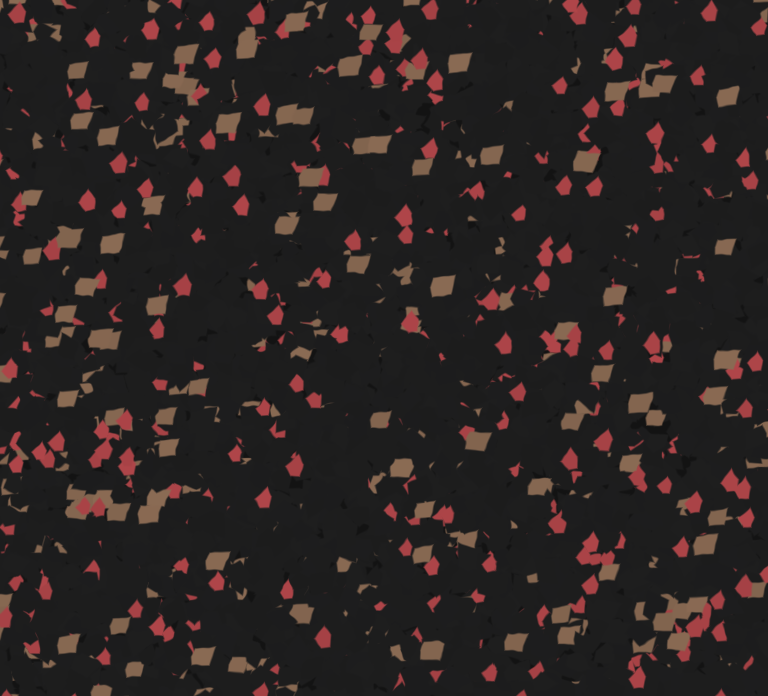
A Shadertoy shader for this texture:

```glsl
const vec3 GAP_COLOR = vec3(0.075);
const vec3 BLACK_COLOR = vec3(0.113, 0.113, 0.114);
const vec3 TAN_COLOR = vec3(0.525, 0.405, 0.317);
const vec3 RED_COLOR = vec3(0.665, 0.263, 0.277);

const int BASE_LAYERS = 5;        // packed chips that hide each other
const float CELL = 0.034;         // grid pitch, in canvas heights
const vec2 BASE_SHARE = vec2(0.052, 0.075);  // tan, red among packed chips
const vec2 TOP_SHARE = vec2(0.066, 0.092);   // tan, red among whole chips
const float TILT = 0.24;          // spread of coloured chip angles
const float BLACK_SCALE = 1.2;
const float SOFTNESS = 0.0018;
const float WARP = 0.0022;        // roughness of the cut edges
const float WARP_SCALE = 110.0;
const float SHADE_SPREAD = 0.07;

// Chip outlines, clockwise
const int SIDES = 5;
const vec2 TAN_SHAPE[SIDES] = vec2[](vec2(-0.0163, 0.0), vec2(-0.0115, 0.0115),
    vec2(0.018, 0.0134), vec2(0.0096, -0.0125), vec2(-0.0153, -0.0125));
const vec2 RED_SHAPE[SIDES] = vec2[](vec2(-0.0125, -0.001), vec2(0.0038, 0.0163),
    vec2(0.0115, 0.0029), vec2(0.0086, -0.0125), vec2(-0.0038, -0.0134));

vec4 hash4(vec3 p) {
    vec4 q = fract(p.xyzx * vec4(0.1031, 0.1030, 0.0973, 0.1099));
    q += dot(q, q.wzxy + 33.33);
    return fract((q.xxyz + q.yzzw) * q.zywx);
}

vec2 noise2(vec2 p) {
    vec2 i = floor(p), f = fract(p);
    f = f * f * (3.0 - 2.0 * f);
    vec2 a = hash4(vec3(i, 91.0)).xy;
    vec2 b = hash4(vec3(i + vec2(1, 0), 91.0)).xy;
    vec2 c = hash4(vec3(i + vec2(0, 1), 91.0)).xy;
    vec2 d = hash4(vec3(i + 1.0, 91.0)).xy;
    return mix(mix(a, b, f.x), mix(c, d, f.x), f.y) - 0.5;
}

// Distance to a convex chip: the farthest of its edge planes
float chipDistance(vec2 p, bool tanShape) {
    float d = -1.0;
    for (int i = 0; i < SIDES; i++) {
        int j = (i + 1) % SIDES;
        vec2 a = tanShape ? TAN_SHAPE[i] : RED_SHAPE[i];
        vec2 b = tanShape ? TAN_SHAPE[j] : RED_SHAPE[j];
        vec2 edge = normalize(b - a);
        d = max(d, dot(p - a, vec2(-edge.y, edge.x)));
    }
    return d;
}

// Paints one jittered grid of chips over the colour below
vec3 paintLayer(vec3 color, vec2 p, float layer, vec2 share, bool showBlack) {
    float soft = max(SOFTNESS, 0.7 / iResolution.y);
    vec2 grid = p / CELL + layer * vec2(7.37, 3.61);
    vec2 home = floor(grid);
    for (int y = -1; y <= 1; y++)
    for (int x = -1; x <= 1; x++) {
        vec2 cell = home + vec2(x, y);
        vec4 place = hash4(vec3(cell + 50.0, layer * 17.0 + 5.0));
        bool isTan = place.w < share.x;
        bool isRed = !isTan && place.w < share.x + share.y;
        bool isBlack = !isTan && !isRed;
        if (isBlack && !showBlack) continue;

        vec2 local = (grid - cell - place.xy) * CELL;
        if (dot(local, local) > CELL * CELL) continue;
        vec4 look = hash4(vec3(cell + 150.0, layer * 23.0 + 11.0));
        float angle = (place.z - 0.5) * (isBlack ? 6.2832 : TILT);
        float size = mix(0.85, 1.1, look.x) * (isBlack ? BLACK_SCALE : 1.0);
        float c = cos(angle), s = sin(angle);
        local = mat2(c, -s, s, c) * local / size;

        bool tanShape = isTan || (isBlack && look.y < 0.5);
        float d = chipDistance(local, tanShape) * size;
        vec3 paint = isTan ? TAN_COLOR : isRed ? RED_COLOR : BLACK_COLOR;
        paint *= 1.0 + (look.z - 0.5) * SHADE_SPREAD;
        color = mix(color, paint, 1.0 - smoothstep(-soft, soft, d));
    }
    return color;
}

void mainImage(out vec4 fragColor, in vec2 fragCoord) {
    vec2 p = fragCoord / iResolution.y;
    p += WARP * noise2(p * WARP_SCALE);

    // Packed chips, leaving slivers and dark gaps
    vec3 color = GAP_COLOR;
    for (int i = 0; i < BASE_LAYERS; i++)
        color = paintLayer(color, p, float(i), BASE_SHARE, true);

    // Whole coloured chips on the surface
    color = paintLayer(color, p, float(BASE_LAYERS), TOP_SHARE, false);
    fragColor = vec4(color, 1.0);
}
```
